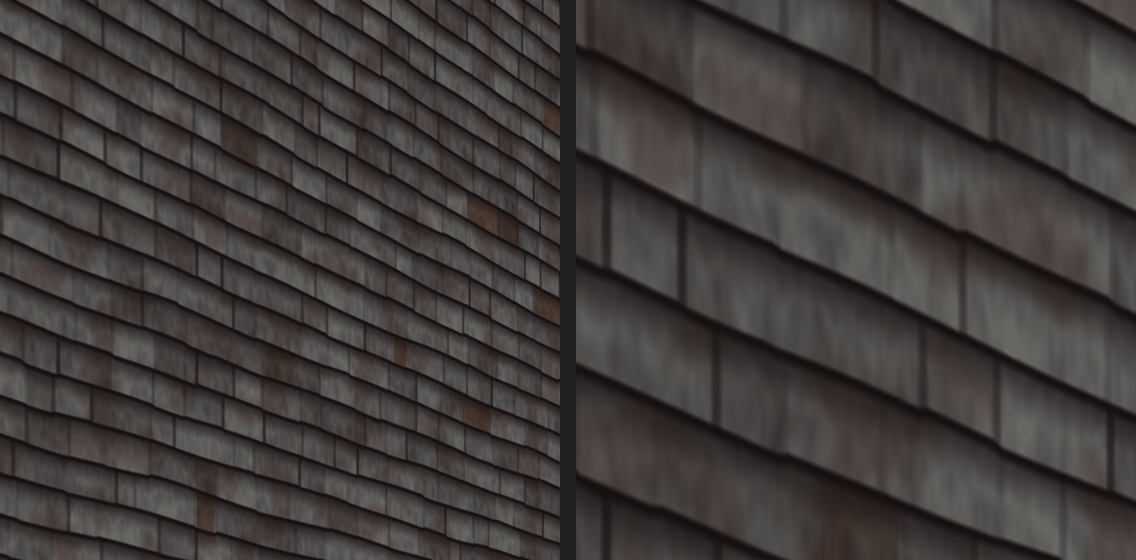
Left: the whole. Right: its middle third, enlarged.
Give the GLSL for this texture, as a WebGL 1 fragment shader.

```glsl
precision highp float;
// Weathered wooden shingle wall: overlapping courses receding to the right.

uniform vec2 u_resolution;

const vec2 VANISHING_POINT = vec2(3.1, -0.68);
const float COURSE_PITCH = 0.0716;   // course height at the left border
const float COURSE_START = 0.2214;   // height of course zero at the left border
const float SHINGLE_WIDTH = 0.086;   // mean width at the left border

const vec3 SHADOW = vec3(0.085, 0.062, 0.062);
const vec3 WEATHERED_GREY = vec3(0.372, 0.368, 0.358);
const vec3 BROWN_STAIN = vec3(0.27, 0.215, 0.205);
const vec3 RUST = vec3(0.24, 0.145, 0.105);

float hash(vec2 p) {
  vec3 q = fract(vec3(p.xyx) * 0.1031);
  q += dot(q, q.yzx + 33.33);
  return fract((q.x + q.y) * q.z);
}

vec2 gradient(vec2 cell) {
  float angle = 6.2832 * hash(cell + 61.7);
  return vec2(cos(angle), sin(angle));
}

float gradientNoise(vec2 p) {
  vec2 i = floor(p);
  vec2 f = p - i;
  vec2 w = f * f * f * (f * (f * 6.0 - 15.0) + 10.0);
  vec2 e = vec2(1.0, 0.0);
  float bottom = mix(dot(gradient(i), f), dot(gradient(i + e), f - e), w.x);
  float top = mix(dot(gradient(i + e.yx), f - e.yx),
                  dot(gradient(i + 1.0), f - 1.0), w.x);
  return mix(bottom, top, w.y);
}

// Undo the perspective: x counts shingles, y counts courses.
vec2 wallCoords(vec2 p) {
  float stretch = VANISHING_POINT.x / (VANISHING_POINT.x - p.x);
  float height = VANISHING_POINT.y + (p.y - VANISHING_POINT.y) * stretch;
  return vec2(p.x * stretch / SHINGLE_WIDTH, (height - COURSE_START) / COURSE_PITCH);
}

float jointPosition(float index, float course) {
  return index + 0.65 * hash(vec2(index + 19.0, course + 47.0));
}

// Returns shingle id, id across the nearest joint, distance to that joint.
vec3 findShingle(float x, float course) {
  float id = floor(x);
  if (x < jointPosition(id, course)) id -= 1.0;
  float left = x - jointPosition(id, course);
  float right = jointPosition(id + 1.0, course) - x;
  return vec3(id, left < right ? id - 1.0 : id + 1.0, min(left, right));
}

// Random value per shingle, softened across the joints.
float shingleValue(vec3 shingle, float course, float salt) {
  float own = hash(vec2(shingle.x + salt, course + 83.0));
  float other = hash(vec2(shingle.y + salt, course + 83.0));
  return mix(0.5 * (own + other), own, smoothstep(0.0, 0.05, shingle.z));
}

// Height of the lower edge of a course, slightly uneven between shingles.
float buttEdge(float x, float course) {
  return course + 0.07 * shingleValue(findShingle(x, course), course, 11.0);
}

vec3 shingleColor(vec2 wall) {
  // Course lookup
  float course = floor(wall.y);
  if (wall.y < buttEdge(wall.x, course)) course -= 1.0;
  float rise = wall.y - buttEdge(wall.x, course);
  float depth = buttEdge(wall.x, course + 1.0) - wall.y;
  vec3 shingle = findShingle(wall.x, course);

  // Vertical grain and soft weathering
  vec2 grainPos = wall + vec2(course * 7.31, 0.0);
  float streaks = gradientNoise(grainPos * vec2(5.0, 1.6));
  float fibres = gradientNoise(grainPos * vec2(11.0, 3.2) + 37.0);
  float blotches = gradientNoise(grainPos * vec2(1.6, 1.3) + 71.0);
  float stain = gradientNoise(wall * vec2(1.1, 0.8) + 113.0);

  // Shadow under the overlap, with a ragged lower rim
  float reach = 0.55 + 0.35 * streaks + 0.2 * blotches;
  float overlapShade = mix(0.38, 1.0, smoothstep(0.04, reach, depth));
  float edgeShade = smoothstep(0.01, 0.13, depth) * smoothstep(0.0, 0.08, rise);

  // Joints: some are open gaps, others barely visible
  float jointSeed = hash(vec2(min(shingle.x, shingle.y) + 5.0, course + 29.0));
  float joint = mix(0.1, 0.7, jointSeed * jointSeed)
              * (1.0 - smoothstep(0.01, 0.075, shingle.z));

  float tone = mix(0.68, 1.04, shingleValue(shingle, course, 23.0));
  tone += 0.26 * streaks + 0.14 * fibres + 0.28 * blotches;
  float light = clamp(tone * overlapShade * edgeShade * (1.0 - joint), 0.0, 1.1);

  // Surface colour
  float brown = 0.6 * smoothstep(-0.1, 0.45, stain + 0.5 * blotches);
  vec3 wood = mix(WEATHERED_GREY, BROWN_STAIN, brown);
  float rusty = smoothstep(0.96, 0.985, shingleValue(shingle, course, 41.0));
  wood = mix(wood, RUST, 0.65 * rusty);
  return mix(SHADOW, wood, light);
}

void main() {
  vec2 p = gl_FragCoord.xy / u_resolution;
  vec2 wall = wallCoords(p);
  wall.y += 0.14 * gradientNoise(wall * vec2(0.4, 0.5) + 9.0);
  gl_FragColor = vec4(shingleColor(wall), 1.0);
}
```
